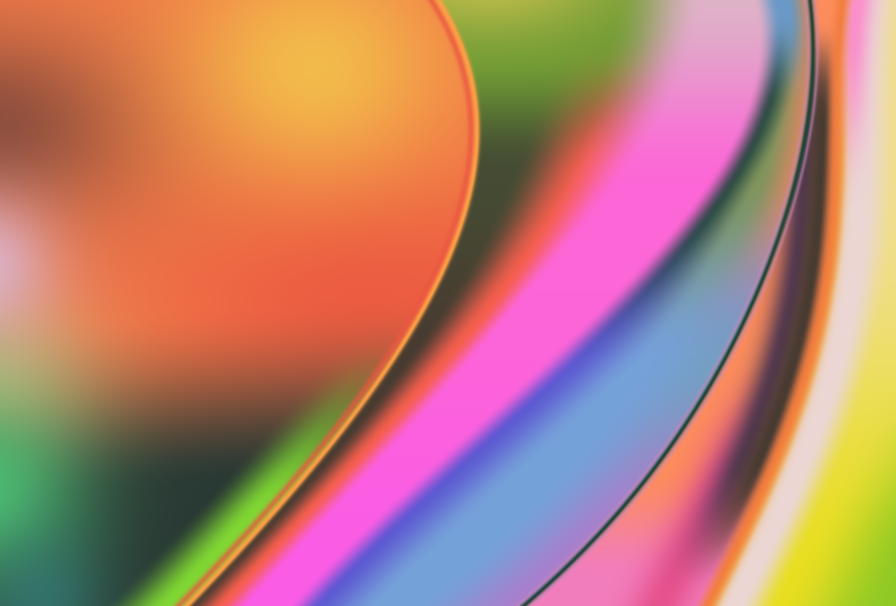
A WebGL 2 fragment shader for this background:

```glsl
#version 300 es
precision highp float;
// Abstract folded ribbons of soft colour, bounded by sweeping curves.
// Each curve is a quartic x(y); its signed distance drives the gradients,
// while Gaussian glows tint the broad left fold.

uniform vec2 u_resolution;
out vec4 fragColor;

// Curves: start x at the bottom, then coefficients of y, y^2, y^3, y^4
const float FOLD_X = 0.309, PINK_X = 0.386, BLUE_X = 0.506, SEAM_X = 0.865, RIM_X = 1.172;
const vec4 FOLD = vec4(0.966, -0.237, -0.133, -0.181);
const vec4 PINK = vec4(0.90, 0.20, -0.40, 0.0);
const vec4 BLUE = vec4(0.90, 0.72, -0.86, 0.0);
const vec4 SEAM = vec4(1.172, -1.131, 0.763, -0.331);
const vec4 RIM  = vec4(0.486, 0.102, -0.896, 0.533);
const float LINE_WIDTH = 0.0032;

// Shared colours
const vec3 ORANGE  = vec3(0.95, 0.48, 0.28);
const vec3 RED     = vec3(0.92, 0.34, 0.25);
const vec3 GOLD    = vec3(0.95, 0.73, 0.29);
const vec3 BROWN   = vec3(0.28, 0.23, 0.19);
const vec3 DARK    = vec3(0.16, 0.22, 0.20);
const vec3 LIME    = vec3(0.50, 0.84, 0.20);
const vec3 HOTPINK = vec3(0.99, 0.40, 0.84);
const vec3 PALE    = vec3(0.92, 0.84, 0.83);
const vec3 SKY     = vec3(0.46, 0.63, 0.85);

// Approximate signed distance to a curve, positive on its right
float curveDist(vec2 p, float start, vec4 k) {
    float y = p.y;
    float x = start + y * (k.x + y * (k.y + y * (k.z + y * k.w)));
    float slope = k.x + y * (2.0 * k.y + y * (3.0 * k.z + y * 4.0 * k.w));
    return (p.x - x) * inversesqrt(1.0 + slope * slope);
}

float bell(float d, float width) { d /= width; return exp(-d * d); }

float glow(vec2 p, vec2 center, vec2 size) {
    vec2 q = (p - center) / size;
    return exp(-dot(q, q));
}

// Broad orange fold with a dark and green lower corner
vec3 leftFold(vec2 p, float fold) {
    vec3 c = ORANGE;
    c = mix(c, RED, 0.9 * glow(p, vec2(0.60, 0.52), vec2(0.34, 0.22)));
    c = mix(c, vec3(0.50, 0.28, 0.23), 0.9 * glow(p, vec2(-0.03, 0.79), vec2(0.27, 0.16)));
    c = mix(c, GOLD, glow(p, vec2(0.52, 0.89), vec2(0.22, 0.19)));
    float lower = 1.0 - smoothstep(0.20, 0.50, p.y + 0.06 * (0.4 - p.x));
    c = mix(c, DARK, lower);
    c = mix(c, vec3(0.80, 0.70, 0.48), 0.9 * glow(p, vec2(-0.02, 0.38), vec2(0.17, 0.13)));
    c = mix(c, vec3(0.86, 0.70, 0.80), 0.95 * glow(p, vec2(-0.03, 0.56), vec2(0.12, 0.12)));
    c = mix(c, vec3(0.30, 0.75, 0.45), 0.95 * glow(p, vec2(-0.02, 0.19), vec2(0.16, 0.17)));
    c = mix(c, vec3(0.20, 0.49, 0.48), 0.7 * glow(p, vec2(0.07, 0.0), vec2(0.10, 0.12)));
    float limeEdge = smoothstep(-0.10, -0.025, fold) * (1.0 - smoothstep(0.15, 0.46, p.y));
    return mix(c, LIME, limeEdge);
}

// Green to red shade, pink ribbon, then the blue sheet
vec3 middleRibbons(vec2 p, float fold, float pink, float blue, float seam) {
    float y = p.y;
    vec3 c = mix(BROWN, vec3(0.27, 0.30, 0.20), smoothstep(0.4, 0.75, y));
    c = mix(c, vec3(0.42, 0.60, 0.20), smoothstep(0.72, 0.91, y));
    c = mix(c, vec3(0.75, 0.74, 0.29), glow(p, vec2(0.81, 1.04), vec2(0.20, 0.10)));
    float t = fold / max(fold - pink, 0.001);
    float redness = smoothstep(mix(0.05, 0.45, y), mix(0.75, 1.0, y), t);
    c = mix(c, vec3(0.96, 0.37, 0.30), redness * (1.0 - smoothstep(0.72, 0.95, y)));

    vec3 ribbon = mix(vec3(0.98, 0.36, 0.90), HOTPINK, smoothstep(0.0, 0.6, y));
    ribbon = mix(ribbon, vec3(0.87, 0.70, 0.78), smoothstep(0.68, 1.02, y));
    float soft = mix(0.018, 0.075, smoothstep(0.45, 1.0, y));
    c = mix(c, ribbon, smoothstep(-soft, soft, pink));

    // Sheet colours drift from blue through teal to olive
    float upper = smoothstep(0.40, 0.72, y);
    vec3 sheet = mix(SKY, vec3(0.50, 0.58, 0.36), upper);
    vec3 nearSeam = mix(vec3(0.67, 0.49, 0.80), vec3(0.83, 0.53, 0.38), upper);
    nearSeam = mix(nearSeam, vec3(0.46, 0.62, 0.76), bell(y - 0.40, 0.16));
    sheet = mix(sheet, nearSeam, smoothstep(mix(-0.12, -0.06, upper), 0.0, seam));
    vec3 crease = mix(vec3(0.36, 0.34, 0.82), vec3(0.14, 0.27, 0.25), smoothstep(0.38, 0.66, y));
    sheet = mix(sheet, crease, 1.0 - smoothstep(0.005, mix(0.09, 0.05, upper), blue));
    sheet = mix(sheet, vec3(0.42, 0.60, 0.78), smoothstep(0.82, 0.98, y) * (1.0 - smoothstep(-0.04, 0.0, seam)));
    return mix(c, sheet, smoothstep(-0.022, 0.018, blue));
}

// Orange wedge, dark shadow, and the pale outer rim
vec3 rightRibbons(vec2 p, float rim) {
    float y = p.y;
    vec3 c = mix(vec3(0.95, 0.49, 0.74), vec3(0.99, 0.55, 0.36), smoothstep(0.04, 0.23, y));
    c = mix(c, vec3(0.90, 0.32, 0.55), bell(rim + 0.075, 0.045) * (1.0 - smoothstep(0.2, 0.42, y)));
    float shade = smoothstep(0.02, 0.25, y) * (1.0 - smoothstep(0.80, 0.97, y));
    c = mix(c, vec3(0.33, 0.22, 0.32), shade * bell(rim + 0.055, 0.032));
    c = mix(c, BROWN, shade * bell(rim + 0.028, 0.023));
    c = mix(c, vec3(0.95, 0.49, 0.24), smoothstep(-0.025, -0.002, rim));

    vec3 outer = mix(vec3(0.91, 0.87, 0.13), vec3(0.94, 0.87, 0.55), smoothstep(0.05, 0.65, y));
    outer = mix(outer, vec3(0.57, 0.79, 0.14), smoothstep(0.10, 0.26, rim) * (1.0 - smoothstep(0.1, 0.42, y)));
    outer = mix(PALE, outer, smoothstep(0.045, 0.10, rim));
    outer = mix(outer, vec3(0.98, 0.56, 0.80), bell(rim - 0.02, 0.025) * smoothstep(0.65, 0.95, y));
    outer = mix(outer, vec3(0.93, 0.69, 0.28), bell(rim, 0.014) * (1.0 - smoothstep(0.7, 1.0, y)));
    return mix(c, outer, smoothstep(-0.006, 0.018, rim));
}

void main() {
    vec2 p = gl_FragCoord.xy / u_resolution.y;
    p.x *= 1.48 * u_resolution.y / u_resolution.x;
    float aa = 1.0 / u_resolution.y;
    float fold = curveDist(p, FOLD_X, FOLD);
    float pink = curveDist(p, PINK_X, PINK);
    float blue = curveDist(p, BLUE_X, BLUE);
    float seam = curveDist(p, SEAM_X, SEAM);
    float rim = curveDist(p, RIM_X, RIM);

    vec3 c = mix(leftFold(p, fold), middleRibbons(p, fold, pink, blue, seam), smoothstep(-aa, aa, fold));
    c = mix(c, rightRibbons(p, rim), smoothstep(-aa, aa, seam));

    // Bright fold line with a red inner edge, and a dark seam with lilac trim
    c = mix(c, RED, 0.75 * bell(fold + 0.010, 0.006));
    c = mix(c, vec3(0.99, 0.62, 0.27), bell(fold, LINE_WIDTH + aa));
    c = mix(c, vec3(0.78, 0.54, 0.72), 0.6 * bell(abs(seam) - 0.007, LINE_WIDTH));
    c = mix(c, vec3(0.11, 0.27, 0.22), bell(seam, LINE_WIDTH + 0.5 * aa));
    fragColor = vec4(c, 1.0);
}
```
